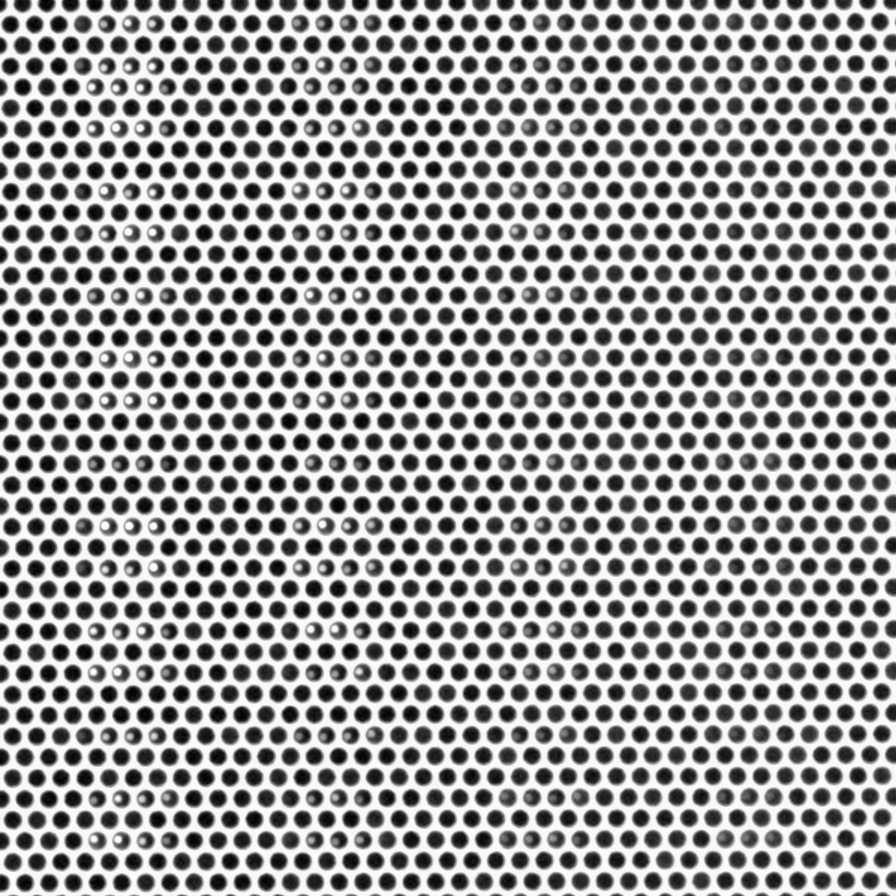
Reproduce this pattern procedurally as a WebGL 1 fragment shader.

```glsl
precision highp float;
// Perforated white sheet: staggered round dark holes with glints from a layer behind.

uniform vec2 u_resolution;

const float COLUMNS = 37.1;               // holes across the canvas
const float ROW_HEIGHT = 0.867;           // row spacing in hole pitches
const float HOLE_RADIUS = 0.342;          // in hole pitches
const float RIM_SOFTNESS = 0.095;
const float TILT = 0.003;                 // slight rotation of the sheet
const vec2 ANCHOR = vec2(0.350, 0.483);   // canvas position of one hole
const float ANCHOR_ROW = 21.0;            // its row, counted from the top
const float BACK_ROW_STEP = 2.63;         // rows between glinting rows
const float BAND_PERIOD = 0.232;          // spacing of the glint bands
const float BAND_CENTER = 0.145;
const float TAU = 6.28319;

float hash(vec2 p) {
    vec3 q = fract(p.xyx * vec3(0.1031, 0.1030, 0.0973));
    q += dot(q, q.yzx + 33.33);
    return fract((q.x + q.y) * q.z);
}

float noise(vec2 p) {
    vec2 cell = floor(p);
    vec2 f = fract(p);
    f = f * f * (3.0 - 2.0 * f);
    float low = mix(hash(cell), hash(cell + vec2(1.0, 0.0)), f.x);
    float high = mix(hash(cell + vec2(0.0, 1.0)), hash(cell + vec2(1.0)), f.x);
    return mix(low, high, f.y);
}

// Center of the nearest hole in the staggered lattice, with its row in z.
vec3 nearestHole(vec2 p) {
    float row = floor(p.y / ROW_HEIGHT + 0.5);
    float shift = 0.5 * mod(row, 2.0);
    float column = floor(p.x - shift + 0.5);
    return vec3(column + shift, row * ROW_HEIGHT, row);
}

// Strength of the reflection seen through a hole: rows and bands beat together.
float glintStrength(vec2 center, float row, float random) {
    float rowFromTop = ANCHOR_ROW - row;
    float phase = fract((rowFromTop - 3.0) / BACK_ROW_STEP + 0.001);
    float rowMask = step(phase, 0.002) + step(1.0 - 1.0 / BACK_ROW_STEP, phase);
    float wave = cos(TAU * (center.x - BAND_CENTER) / BAND_PERIOD);
    float band = smoothstep(-0.1, 0.75, wave);
    float fade = mix(1.1, 0.2, smoothstep(0.1, 0.9, center.x));
    float patches = 0.35 + 0.65 * noise(vec2(center.x * 4.0, rowFromTop * 0.37));
    return min(rowMask, 1.0) * band * fade * patches * mix(0.7, 1.2, random);
}

// Dark interior, grainy and a little lighter toward the rim.
float holeShade(vec2 local, vec2 p, float x, float random) {
    float base = mix(0.025, 0.12, random * random) + 0.06 * smoothstep(0.3, 0.8, x);
    float rimLight = 0.09 * smoothstep(0.12, 0.33, length(local));
    float grain = 0.09 * (noise(p * 9.0) - 0.4);
    return max(base + rimLight + grain, 0.02);
}

// Bright spot on the left of the hole and a dull sheen around it.
float glintShade(vec2 local, float random) {
    vec2 spotCenter = vec2(-0.14, mix(-0.08, 0.07, random));
    float spot = 1.0 - smoothstep(0.04, 0.25, length(local - spotCenter));
    float sheen = 1.0 - smoothstep(-0.05, 0.28, local.x);
    return 1.05 * spot + 0.22 * sheen;
}

void main() {
    float side = min(u_resolution.x, u_resolution.y);
    vec2 uv = gl_FragCoord.xy / side;

    // Sheet coordinates, one unit per hole.
    vec2 offset = (uv - ANCHOR) * COLUMNS;
    vec2 p = vec2(offset.x + TILT * offset.y, offset.y - TILT * offset.x);

    vec3 hole = nearestHole(p);
    vec2 local = p - hole.xy;
    vec2 center = ANCHOR + hole.xy / COLUMNS;
    float random = hash(hole.xy * 2.0 + 90.0);

    // Slightly uneven round edge, never sharper than a pixel.
    float wobble = 0.03 * (noise(p * 7.0 + 40.0) - 0.5);
    float radius = HOLE_RADIUS + 0.012 * (random - 0.5);
    float softness = max(RIM_SOFTNESS, 0.75 * COLUMNS / side);
    float dist = length(local) + wobble - radius;
    float cover = 1.0 - smoothstep(-softness, softness, dist);

    // Sheet with a faint shadow below and to the right of each hole.
    float shadow = 1.0 - smoothstep(-0.02, 0.1, length(local - vec2(0.025, -0.025)) - radius);
    float sheet = 0.985 - 0.18 * shadow - 0.015 * noise(p * 3.0);

    float inside = holeShade(local, p, center.x, random);
    float glint = glintStrength(center, hole.z, random);
    inside += glint * glintShade(local, random);

    gl_FragColor = vec4(vec3(mix(sheet, min(inside, 0.98), cover)), 1.0);
}
```
